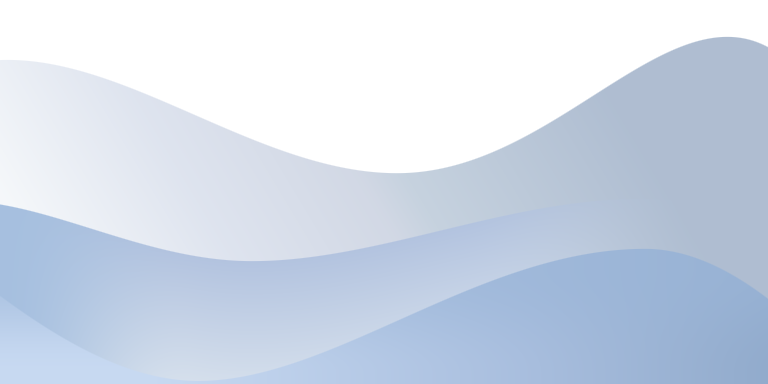
Reproduce this background procedurally as a WebGL 2 fragment shader.

```glsl
#version 300 es
precision highp float;
// Three overlapping silk-like waves in grey and blue under a white sky.
// Each crest is a chain of cubic eases between its high and low points;
// every band is then filled with a soft directional gradient.

uniform vec2 u_resolution;
out vec4 fragColor;

// Cubic from point a to point b, level at both ends; skew shifts its middle.
// It is left unclamped so that a crest can run on past its last point.
float ease(float x, vec2 a, vec2 b, float skew) {
    float t = (x - a.x) / (b.x - a.x);
    t -= skew * t * (1.0 - t);
    return mix(a.y, b.y, t * t * (3.0 - 2.0 * t));
}

float backCrest(float x) {
    vec2 dip = vec2(0.517, 0.549);
    return x < dip.x ? ease(x, vec2(0.010, 0.844), dip, -0.04)
                     : ease(x, dip, vec2(0.947, 0.904), 0.2);
}

float middleCrest(float x) {
    vec2 dip = vec2(0.328, 0.320);
    return x < dip.x ? ease(x, vec2(-0.052, 0.477), dip, -0.1)
                     : ease(x, dip, vec2(0.833, 0.482), -0.03);
}

float frontCrest(float x) {
    vec2 dip = vec2(0.258, 0.008);
    vec2 top = vec2(0.840, 0.352);
    if (x < dip.x) return ease(x, vec2(-0.521, 0.872), dip, 0.0);
    return x < top.x ? ease(x, dip, top, -0.1)
                     : ease(x, top, vec2(1.823, -1.482), 0.0);
}

// Coverage below a crest, with an edge about one pixel wide.
float below(float depth) {
    return clamp(depth / fwidth(depth) + 0.5, 0.0, 1.0);
}

float ramp(float from, float to, float v) {
    return clamp((v - from) / (to - from), 0.0, 1.0);
}

// Pale on the left, lilac grey in the centre, slate on the right.
vec3 backColor(vec2 p) {
    float s = p.x + 0.3 * (p.y - 0.5);
    vec3 c = mix(vec3(0.96, 0.97, 0.98), vec3(0.87, 0.892, 0.935), ramp(0.0, 0.25, s));
    c = mix(c, vec3(0.82, 0.845, 0.895), ramp(0.25, 0.48, s));
    c = mix(c, vec3(0.775, 0.822, 0.872), ramp(0.48, 0.54, s));
    return mix(c, vec3(0.685, 0.742, 0.82), ramp(0.54, 0.87, s));
}

// Blue at the crest, paler with depth, deeper blue at the left end.
vec3 middleColor(vec2 p, float depth) {
    vec3 c = mix(vec3(0.70, 0.765, 0.875), vec3(0.835, 0.875, 0.925), ramp(0.0, 0.33, depth));
    return mix(c, vec3(0.65, 0.75, 0.875), 1.0 - smoothstep(0.0, 0.25, p.x));
}

// Light at the lower left, darker toward the right and the crest.
vec3 frontColor(vec2 p) {
    vec3 c = mix(vec3(0.78, 0.85, 0.945), vec3(0.66, 0.745, 0.87), ramp(0.2, 0.68, p.x));
    c = mix(c, vec3(0.57, 0.67, 0.80), ramp(0.68, 1.0, p.x));
    float nearCrest = 0.65 * smoothstep(0.03, 0.3, p.y);
    return mix(c, vec3(0.605, 0.71, 0.845), nearCrest);
}

void main() {
    vec2 p = gl_FragCoord.xy / u_resolution;
    float backDepth = backCrest(p.x) - p.y;
    float middleDepth = middleCrest(p.x) - p.y;
    float frontDepth = frontCrest(p.x) - p.y;

    vec3 color = mix(vec3(1.0), backColor(p), below(backDepth));

    // The middle wave dissolves into the back one on the right.
    float fade = 1.0 - smoothstep(0.6, 0.9, p.x);
    color = mix(color, middleColor(p, middleDepth), below(middleDepth) * fade);

    color = mix(color, frontColor(p), below(frontDepth));
    fragColor = vec4(color, 1.0);
}
```
